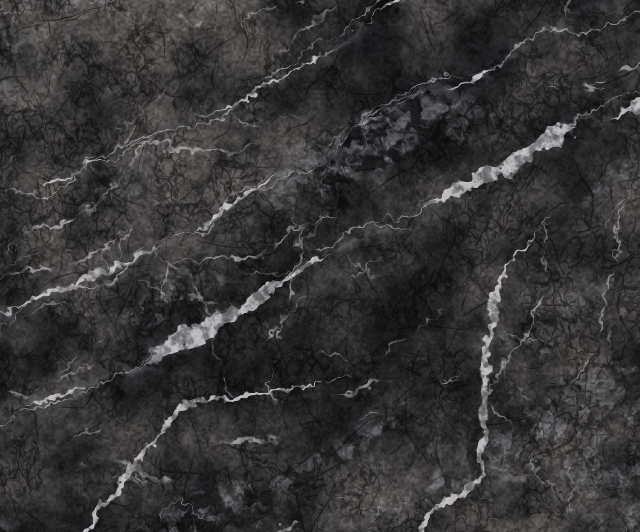
This texture is drawn by a WebGL 2 fragment shader. Its source:

```glsl
#version 300 es
precision highp float;
// Dark brown-grey marble with smoky bands, black hair cracks and broken white veins.
uniform vec2 u_resolution;
out vec4 fragColor;

const vec3 STONE_DARK = vec3(0.095, 0.095, 0.105);
const vec3 STONE_WARM = vec3(0.350, 0.335, 0.325);
const vec3 SMOKE_GREY = vec3(0.430, 0.425, 0.445);
const vec3 VEIN_WHITE = vec3(0.780, 0.770, 0.785);
const float DRIFT_ANGLE = 0.43;  // main direction of bands and veins
const float EDGE_SOFT = 0.0017;  // half width of every smoothed edge
const float MAIN_WIDTH = 0.014;  // half width of the widest vein
const float GRAIN = 0.42;
const float THREAD_DARKNESS = 0.50;

vec2 hash2(vec2 p) {
    vec3 q = fract(p.xyx * vec3(0.1031, 0.1030, 0.0973));
    q += dot(q, q.yzx + 33.33);
    return fract((q.xx + q.yz) * q.zy);
}
float hash(vec2 p) { return hash2(p).x; }
mat2 turn(float a) { return mat2(cos(a), -sin(a), sin(a), cos(a)); }

float noise(vec2 p) {
    vec2 i = floor(p), f = fract(p);
    f = f * f * (3.0 - 2.0 * f);
    return mix(mix(hash(i), hash(i + vec2(1, 0)), f.x),
               mix(hash(i + vec2(0, 1)), hash(i + vec2(1, 1)), f.x), f.y);
}
float fbm(vec2 p) {
    float sum = 0.0, amp = 0.5;
    for (int i = 0; i < 5; i++, amp *= 0.52) {
        sum += amp * noise(p);
        p = turn(0.6) * p * 2.07 + 17.3;
    }
    return sum;
}
vec2 wobble(vec2 p) { return vec2(noise(p), noise(p + 41.7)) - 0.5; }

// Cellular noise: gap between the two nearest points, zero on cell borders.
float cellGap(vec2 p) {
    float near = 9.0, second = 9.0;
    for (int k = 0; k < 9; k++) {
        vec2 cell = floor(p) + vec2(k % 3 - 1, k / 3 - 1);
        float d = length(cell + hash2(cell) - p);
        second = min(second, max(near, d));
        near = min(near, d);
    }
    return second - near;
}
float stroke(float d, float w) {
    return (1.0 - smoothstep(w - EDGE_SOFT, w + EDGE_SOFT, abs(d))) * smoothstep(0.0, 0.001, w);
}
// Tapered, bent strokes: one per grid cell, kept with probability "density".
float veinlets(vec2 p, float freq, float angle, float spread, float width, float density) {
    vec2 g = p * freq + angle * 31.0 + freq * 7.0;
    float cover = 0.0;
    for (int k = 0; k < 9; k++) {
        vec2 cell = floor(g) + vec2(k % 3 - 1, k / 3 - 1);
        vec2 spot = hash2(cell), pick = hash2(cell + 57.0);
        vec2 d = turn(angle + (pick.y - 0.5) * spread) * (g - cell - spot);
        float taper = 1.0 - abs(d.x) / mix(0.3, 0.9, fract(pick.y * 13.0 + spot.x));
        d.y += 0.05 * sin(d.x * 6.0 + spot.y * 20.0);
        float line = stroke(d.y / freq, width * max(taper, 0.0)) * smoothstep(0.0, 0.3, taper);
        cover = max(cover, line * step(pick.x, density));
    }
    return cover;
}

void main() {
    vec2 p = gl_FragCoord.xy / u_resolution.y;
    vec2 bent = p + 0.03 * wobble(p * 7.0) + 0.014 * wobble(p * 26.0);
    vec2 ragged = bent + 0.013 * wobble(p * 65.0) + 0.008 * wobble(p * 150.0);
    vec2 drift = turn(DRIFT_ANGLE) * bent;
    float fine = noise(p * 215.0), grit = fbm(p * 70.0);

    // Clouded ground, stretched along the drift, with smoky gritty bands.
    float cloud = fbm(drift * vec2(2.6, 5.0) + 3.0) * 0.6 + fbm(bent * 11.0) * 0.4;
    vec3 color = mix(STONE_DARK, STONE_WARM, smoothstep(0.29, 0.74, cloud));
    float smoke = smoothstep(0.5, 0.72, fbm(drift * vec2(2.2, 8.0) + 21.0));
    color = mix(color, SMOKE_GREY, 0.75 * smoke * smoothstep(0.4, 0.7, fbm(ragged * 45.0)));

    // Black hair cracks in a loose, fine web.
    float web = 1.0 - smoothstep(0.0, 0.13, cellGap(ragged * vec2(23.0, 15.0)));
    web = max(web, 0.8 * (1.0 - smoothstep(0.0, 0.2, cellGap(ragged * vec2(50.0, 34.0)))));
    web *= smoothstep(0.25, 0.7, noise(p * 19.0 + 5.0));
    web = max(web, veinlets(bent, 7.0, 0.9, 2.6, 0.0017, 0.9));
    web = max(web, 0.9 * veinlets(bent, 13.0, 1.2, 2.0, 0.0014, 0.9));
    web = max(web, 0.8 * veinlets(ragged, 22.0, 0.8, 2.8, 0.0013, 0.9));
    color *= 1.0 - THREAD_DARKNESS * web;
    color *= 1.0 + GRAIN * (fine - 0.5 + 1.6 * (grit - 0.5));

    // Scattered thin veins and short flecks.
    float thin = veinlets(ragged, 3.2, DRIFT_ANGLE, 0.6, 0.0036, 0.75);
    thin = max(thin, veinlets(ragged, 2.6, 1.25, 0.6, 0.0024, 0.5));
    thin = max(thin, 0.8 * veinlets(ragged, 3.4, -0.75, 0.6, 0.0026, 0.5));
    thin = max(thin, 0.7 * veinlets(ragged, 8.0, 0.35, 1.6, 0.0022, 0.6));
    thin = max(thin, veinlets(ragged, 5.5, 0.2, 0.6, 0.006, 0.22));
    thin *= smoothstep(0.25, 0.6, noise(p * 26.0));

    // Diagonal veins: one wide, its parallels much fainter and more broken.
    float rise = ragged.y - 0.215 - 0.485 * ragged.x + 0.022 * sin(5.0 * ragged.x);
    float bold = 0.0, halo = 0.0;
    for (int i = 0; i < 3; i++) {
        float rank = float(i), d = 0.9 * (rise - 0.2 * rank);
        float swell = smoothstep(0.1 + 0.15 * rank, 0.8, noise(vec2(p.x * 9.0 + 2.0, rank * 8.0)));
        swell *= 0.35 + 1.1 * noise(p * 34.0 + rank);
        bold = max(bold, stroke(d, MAIN_WIDTH * swell / (1.0 + 1.6 * rank)));
        bold = max(bold, 0.7 * stroke(d + 0.06 * (noise(p * 10.0) - 0.5), 0.0024 * noise(p * 21.0)));
        halo = max(halo, exp(-abs(d) * 60.0) / (1.0 + 0.3 * rank));
    }
    // Steep vein at the right and elbowed vein at the lower left.
    float lift = ragged.y - 0.2, chip = 0.4 + noise(p * 30.0);
    float steep = ragged.x - 0.91 - 2.2 * lift * lift * lift + 0.1 * smoothstep(0.13, 0.0, ragged.y);
    bold = max(bold, stroke(steep * 0.85, 0.0066 * chip * smoothstep(0.62, 0.35, p.y)));
    float elbow = ragged.y - 0.23 - 0.22 * (ragged.x - 0.34) + 0.95 * max(0.34 - ragged.x, 0.0);
    elbow *= mix(0.65, 0.97, smoothstep(0.3, 0.38, p.x));
    bold = max(bold, stroke(elbow, 0.0056 * chip * smoothstep(0.72, 0.35, p.x)));

    // Crystalline shading inside the veins.
    float crystal = smoothstep(0.3, 0.62, grit) * (0.75 + 0.25 * fine);
    color = mix(color, SMOKE_GREY, 0.65 * halo * smoothstep(0.42, 0.65, fbm(ragged * 36.0)));
    color = mix(color, VEIN_WHITE, max(0.7 * thin, bold) * mix(0.4, 1.0, crystal));
    fragColor = vec4(clamp(color, 0.0, 1.0), 1.0);
}
```
